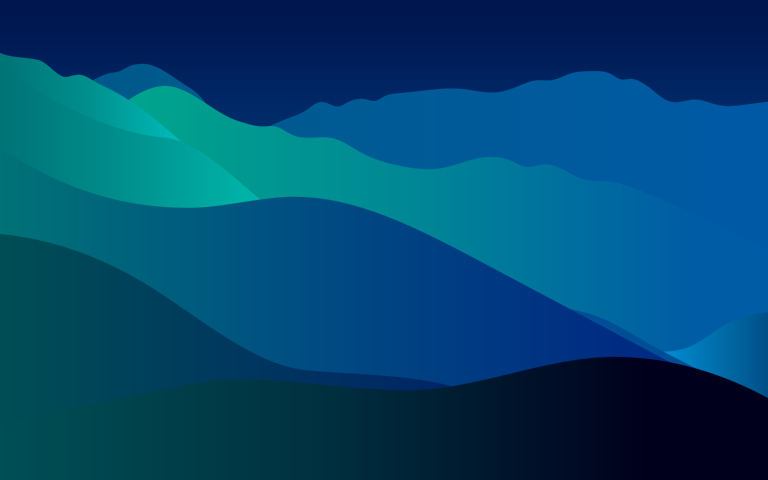
Write a WebGL 1 fragment shader that draws this background.

```glsl
precision highp float;
// Layered hills at dusk: teal ridges on the left run into blue and near-black slopes.
// Each skyline is a cubic curve through a few knots, with soft bumps on the far ones,
// painted back to front with a horizontal three-colour ramp.
uniform vec2 u_resolution;

const vec3 SKY_TOP = vec3(0.0, 0.085, 0.31);
const vec3 SKY_LOW = vec3(0.0, 0.175, 0.42);
const vec3 FAR_LEFT = vec3(0.0, 0.35, 0.54);
const vec3 FAR_MID = vec3(0.0, 0.355, 0.59);
const vec3 FAR_RIGHT = vec3(0.0, 0.35, 0.65);
const vec3 GREEN_LEFT = vec3(0.0, 0.645, 0.55);
const vec3 GREEN_MID = vec3(0.0, 0.53, 0.585);
const vec3 GREEN_RIGHT = vec3(0.0, 0.36, 0.645);
const vec3 TEAL_DEEP = vec3(0.0, 0.45, 0.465);
const vec3 TEAL_MID = vec3(0.0, 0.56, 0.55);
const vec3 TEAL_LIGHT = vec3(0.0, 0.70, 0.655);
const vec3 CREST_LIGHT = vec3(0.0, 0.73, 0.72);
const vec3 GLOW_LEFT = vec3(0.0, 0.54, 0.81);
const vec3 GLOW_MID = vec3(0.0, 0.43, 0.67);
const vec3 GLOW_RIGHT = vec3(0.0, 0.31, 0.53);
const vec3 SLIVER = vec3(0.0, 0.31, 0.59);
const vec3 HILL_MID = vec3(0.0, 0.30, 0.51);
const vec3 HILL_RIGHT = vec3(0.0, 0.17, 0.51);
const vec3 SHADE_LEFT = vec3(0.0, 0.305, 0.33);
const vec3 SHADE_MID = vec3(0.0, 0.22, 0.37);
const vec3 SHADE_RIGHT = vec3(0.0, 0.14, 0.40);
const vec3 FRONT_LEFT = vec3(0.0, 0.31, 0.335);
const vec3 FRONT_MID = vec3(0.0, 0.19, 0.25);
const vec3 FRONT_RIGHT = vec3(0.0, 0.0, 0.11);
const float EDGE_SHARPNESS = 0.85;
const float FRONT_FALLOFF = 2.14;

// Cubic Hermite span; a knot holds position, height and slope.
float span(float x, vec3 a, vec3 b) {
  float w = b.x - a.x;
  float t = clamp((x - a.x) / w, 0.0, 1.0);
  float s = 1.0 - t;
  return mix(a.y, b.y, t * t * (3.0 - 2.0 * t)) + w * t * s * (s * a.z - t * b.z);
}

// Skyline through four knots, continued straight beyond both ends.
float ridge(float x, vec3 a, vec3 b, vec3 c, vec3 d) {
  float h = x < b.x ? span(x, a, b) : x < c.x ? span(x, b, c) : span(x, c, d);
  return h + min(x - a.x, 0.0) * a.z + max(x - d.x, 0.0) * d.z;
}

float bump(float x, float centre, float width, float height) {
  float d = (x - centre) / width;
  return height * exp(-d * d);
}

float farRange(float x) {
  float peak = ridge(x, vec3(0.117, 0.83, 0.8), vec3(0.186, 0.867, 0.0),
                     vec3(0.247, 0.817, -0.95), vec3(0.276, 0.767, -2.5));
  peak += bump(x, 0.155, 0.012, -0.006);
  float range = ridge(x, vec3(0.3, 0.695, 0.95), vec3(0.52, 0.806, 0.15),
                      vec3(0.775, 0.852, 0.0), vec3(0.96, 0.78, 0.2));
  range += bump(x, 0.415, 0.015, 0.012) + bump(x, 0.441, 0.012, -0.008)
         + bump(x, 0.488, 0.012, -0.01) + bump(x, 0.65, 0.045, -0.026)
         + bump(x, 0.72, 0.02, -0.012) + bump(x, 0.808, 0.012, -0.01)
         + bump(x, 0.87, 0.025, -0.02) + bump(x, 0.911, 0.02, 0.006);
  return max(peak, range);
}

float greenRange(float x) {
  float h = x < 0.5
    ? ridge(x, vec3(0.15, 0.772, 1.2), vec3(0.215, 0.821, 0.0),
            vec3(0.31, 0.748, -0.5), vec3(0.5, 0.662, -0.4))
    : ridge(x, vec3(0.5, 0.662, -0.4), vec3(0.566, 0.648, 0.1),
            vec3(0.638, 0.673, 0.0), vec3(1.0, 0.479, -0.8));
  return h + bump(x, 0.36, 0.018, 0.012) + bump(x, 0.435, 0.035, 0.022)
           + bump(x, 0.685, 0.02, -0.016) + bump(x, 0.76, 0.03, -0.017);
}

// Three colours spread evenly from x = start to x = end.
vec3 ramp(float x, float start, float end, vec3 a, vec3 b, vec3 c) {
  float t = 2.0 * clamp((x - start) / (end - start), 0.0, 1.0);
  return t < 1.0 ? mix(a, b, t) : mix(b, c, t - 1.0);
}

// Fill below a skyline with a smoothed edge.
void paint(inout vec3 colour, float y, float height, vec3 fill) {
  float cover = (height - y) * u_resolution.y * EDGE_SHARPNESS + 0.5;
  colour = mix(colour, fill, clamp(cover, 0.0, 1.0));
}

void main() {
  vec2 p = gl_FragCoord.xy / u_resolution;
  float x = p.x, y = p.y;
  vec3 colour = mix(SKY_LOW, SKY_TOP, smoothstep(0.7, 1.0, y));

  // Distant ranges
  paint(colour, y, farRange(x), ramp(x, 0.12, 1.0, FAR_LEFT, FAR_MID, FAR_RIGHT));
  paint(colour, y, greenRange(x), ramp(x, 0.17, 0.9, GREEN_LEFT, GREEN_MID, GREEN_RIGHT));

  // Teal slopes on the left
  float crest = ridge(x, vec3(0.0, 0.89, -0.7), vec3(0.05, 0.875, -0.4),
                      vec3(0.088, 0.8375, 0.0), vec3(0.34, 0.57, -1.0));
  crest += bump(x, 0.106, 0.016, 0.009);
  paint(colour, y, crest, ramp(x, 0.0, 0.23, TEAL_DEEP, TEAL_MID, CREST_LIGHT));
  float slope = ridge(x, vec3(0.0, 0.88, -1.9), vec3(0.06, 0.8, -0.9),
                      vec3(0.215, 0.713, -0.15), vec3(0.34, 0.583, -1.3));
  paint(colour, y, slope, ramp(x, 0.0, 0.32, TEAL_DEEP, TEAL_MID, TEAL_LIGHT));

  // Bright hill on the right and the thin slope before it
  float glow = ridge(x, vec3(0.86, 0.267, 0.1), vec3(0.895, 0.276, 0.6),
                     vec3(0.945, 0.324, 0.95), vec3(1.0, 0.35, 0.25));
  paint(colour, y, glow, ramp(x, 0.87, 1.0, GLOW_LEFT, GLOW_MID, GLOW_RIGHT));
  float sliver = ridge(x, vec3(0.72, 0.36, 0.0), vec3(0.768, 0.346, -0.45),
                       vec3(0.846, 0.283, -0.9), vec3(0.9, 0.2375, -0.85));
  paint(colour, y, sliver, SLIVER);

  // Large near hills
  float hill = ridge(x, vec3(0.0, 0.693, -1.1), vec3(0.245, 0.567, 0.0),
                     vec3(0.384, 0.59, 0.0), vec3(0.64, 0.443, -0.85));
  paint(colour, y, hill, ramp(x, 0.0, 0.8, TEAL_DEEP, HILL_MID, HILL_RIGHT));
  float shade = ridge(x, vec3(0.0, 0.5125, -0.15), vec3(0.208, 0.39, -1.05),
                      vec3(0.4, 0.2285, -0.15), vec3(0.592, 0.194, -0.42));
  paint(colour, y, shade, ramp(x, 0.0, 0.6, SHADE_LEFT, SHADE_MID, SHADE_RIGHT));
  float front = ridge(x, vec3(0.195, 0.183, 0.33), vec3(0.3125, 0.21, 0.0),
                      vec3(0.53, 0.187, 0.0), vec3(0.8, 0.2565, 0.0));
  float fall = max(x - 0.8, 0.0);
  paint(colour, y, front - FRONT_FALLOFF * fall * fall,
        ramp(x, 0.0, 0.84, FRONT_LEFT, FRONT_MID, FRONT_RIGHT));

  gl_FragColor = vec4(colour, 1.0);
}
```
